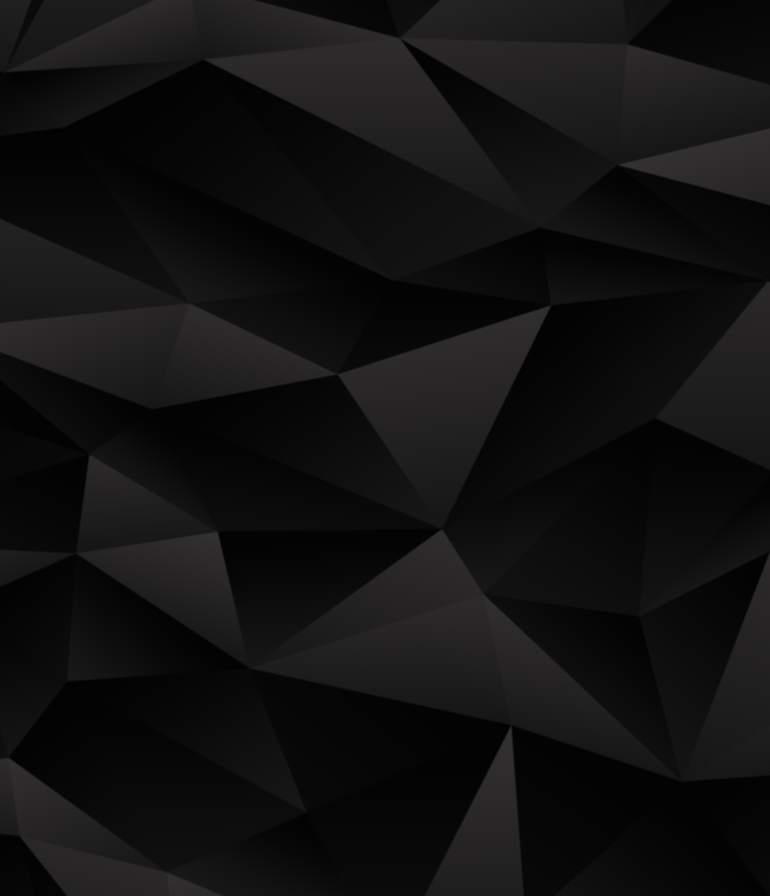
Reproduce this background procedurally as a Shadertoy shader.

```glsl
// Dark low-poly relief: a skewed grid of jittered corners is cut into triangles.
// Each triangle is a facet with its own linear gradient: lit facets fade
// downwards from grey, shaded facets sink into black towards their top.

const mat2 GRID = mat2(0.195, 0.045, -0.055, 0.15); // cell axes, in canvas heights
const float JITTER = 0.84;                          // below 1 keeps every quad simple
const float EDGE_SOFTNESS = 0.0016;
const float LIT_SHARE = 0.31;
const vec3 TINT = vec3(1.02, 0.97, 0.99);

vec2 hash22(vec2 p) {
    vec3 q = fract(p.xyx * vec3(0.1031, 0.1030, 0.0973));
    q += dot(q, q.yzx + 33.33);
    return fract((q.xx + q.yz) * q.zy);
}

float cross2(vec2 a, vec2 b) {
    return a.x * b.y - a.y * b.x;
}

// Mesh corner in canvas space
vec2 corner(vec2 cell) {
    return GRID * (cell + JITTER * (hash22(cell + 17.0) - 0.5));
}

float signedArea(vec2 a, vec2 b, vec2 c) {
    return 0.5 * cross2(b - a, c - a);
}

// Distance to the line a-b, positive on its left
float edgeDistance(vec2 p, vec2 a, vec2 b) {
    return cross2(b - a, p - a) / length(b - a);
}

// Brightness of a facet; height runs from 0 at its foot to 1 at its head
float facetTone(float height, bool lit, float variation) {
    float litTone = mix(0.085, mix(0.16, 0.205, variation), height);
    float shadedTone = mix(mix(0.035, 0.1, variation), 0.01, smoothstep(-0.1, 1.0, height));
    return lit ? litTone : shadedTone;
}

// Tone times coverage in x, coverage in y; corners run counterclockwise
vec2 facet(vec2 p, vec2 a, vec2 b, vec2 c, bool lit, vec2 seed, float blur) {
    float inside = min(edgeDistance(p, a, b), min(edgeDistance(p, b, c), edgeDistance(p, c, a)));
    float coverage = smoothstep(-blur, blur, inside);

    vec2 axis = vec2((seed.x - 0.5) * (lit ? 0.8 : 2.0), 1.0);
    vec3 levels = vec3(dot(a, axis), dot(b, axis), dot(c, axis));
    float foot = min(levels.x, min(levels.y, levels.z));
    float head = max(levels.x, max(levels.y, levels.z));
    float height = clamp((dot(p, axis) - foot) / (head - foot), 0.0, 1.0);
    return coverage * vec2(facetTone(height, lit, seed.y), 1.0);
}

// Both facets of one cell, cut along the diagonal that avoids slivers and folds
vec2 cellFacets(vec2 p, vec2 cell, float blur) {
    vec2 a = corner(cell);
    vec2 b = corner(cell + vec2(1.0, 0.0));
    vec2 c = corner(cell + vec2(1.0, 1.0));
    vec2 d = corner(cell + vec2(0.0, 1.0));
    float cutAC = min(signedArea(a, b, c), signedArea(a, c, d));
    float cutBD = min(signedArea(a, b, d), signedArea(b, c, d));

    // Evenly spread lighting: at most one facet of a cell catches light
    float phase = fract(dot(cell, vec2(0.7549, 0.5698)) + 0.15 * hash22(cell + 5.0).x);
    bool firstLit = phase < LIT_SHARE;
    bool secondLit = !firstLit && phase < 2.0 * LIT_SHARE;
    vec2 firstSeed = hash22(cell + 41.0);
    vec2 secondSeed = hash22(cell + 73.0);

    if (cutAC > cutBD) {
        return facet(p, a, b, c, firstLit, firstSeed, blur)
             + facet(p, a, c, d, secondLit, secondSeed, blur);
    }
    return facet(p, a, b, d, firstLit, firstSeed, blur)
         + facet(p, b, c, d, secondLit, secondSeed, blur);
}

void mainImage(out vec4 fragColor, in vec2 fragCoord) {
    vec2 p = fragCoord / iResolution.y;
    float blur = max(EDGE_SOFTNESS, 0.7 / iResolution.y);
    vec2 home = floor(inverse(GRID) * p);

    // Blend the facets that meet at this point
    vec2 sum = vec2(0.0);
    for (int y = -1; y <= 1; y++) {
        for (int x = -1; x <= 1; x++) {
            sum += cellFacets(p, home + vec2(x, y), blur);
        }
    }
    fragColor = vec4(TINT * sum.x / max(sum.y, 0.001), 1.0);
}
```
